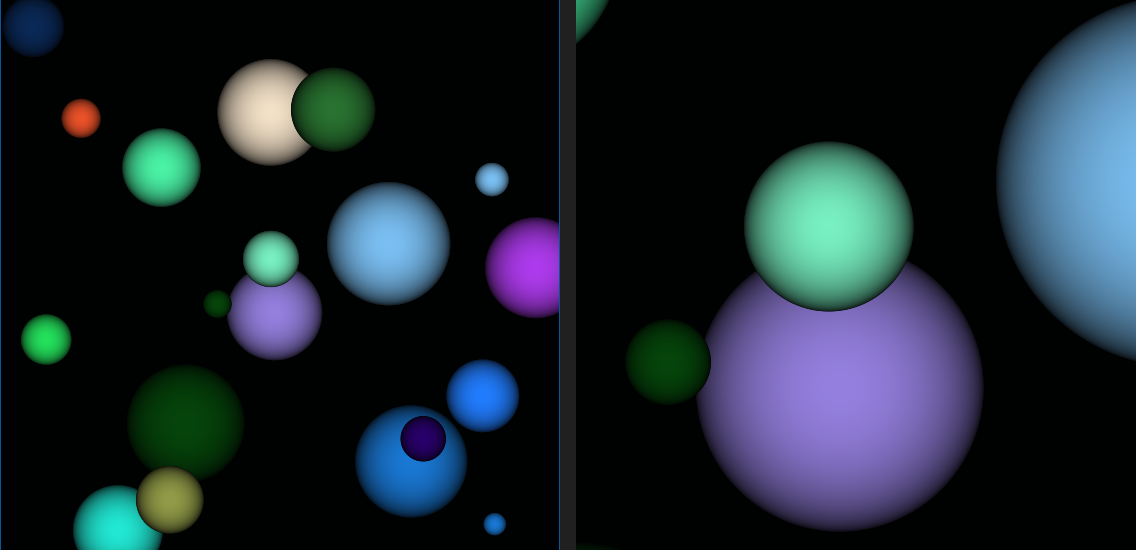
Left: the whole. Right: its middle third, enlarged.
Reproduce this background procedurally as a Shadertoy shader.

```glsl
// Softly lit coloured balls of many sizes floating on black.
// A low-discrepancy sequence with a sine wobble scatters them; they are
// painted from the largest to the smallest, each lit from the front.

const int BALL_COUNT = 19;

const vec3 PALETTE[16] = vec3[16](
    vec3(0.48, 0.75, 0.95), vec3(0.02, 0.27, 0.04),
    vec3(0.10, 0.47, 0.83), vec3(0.95, 0.88, 0.78),
    vec3(0.68, 0.23, 0.93), vec3(0.58, 0.50, 0.87),
    vec3(0.13, 0.91, 0.83), vec3(0.16, 0.45, 0.19),
    vec3(0.29, 0.95, 0.65), vec3(0.13, 0.49, 1.00),
    vec3(0.57, 0.61, 0.28), vec3(0.04, 0.16, 0.34),
    vec3(0.47, 0.94, 0.76), vec3(0.14, 0.88, 0.36),
    vec3(0.16, 0.00, 0.42), vec3(0.92, 0.32, 0.16));

// Even but irregular spread over the unit square
vec2 ballCentre(float k) {
    vec2 spread = vec2(0.694, 0.557) + k * vec2(0.57, 0.755);
    return fract(fract(spread) + 0.1 * sin(k * vec2(2.4, 4.1)));
}

// Brightness of a sphere facing the viewer, at distance d in radii
float frontLight(float d) {
    return sqrt(max(1.0 - d * d, 0.0));
}

void mainImage(out vec4 fragColor, in vec2 fragCoord) {
    vec2 canvas = vec2(iResolution.x / iResolution.y, 1.0);
    vec2 p = fragCoord / iResolution.y;
    float pixel = 1.0 / iResolution.y;
    vec3 colour = vec3(0.0, 0.002, 0.003);

    // Balls, large ones behind small ones
    for (int i = 0; i < BALL_COUNT; i++) {
        float k = float(i);
        float radius = mix(0.113, 0.021, k / float(BALL_COUNT - 1));
        float dist = length(p - ballCentre(k) * canvas);
        float cover = smoothstep(0.5 * pixel, -0.5 * pixel, dist - radius);
        colour = mix(colour, PALETTE[i % 16] * frontLight(dist / radius), cover);
    }

    // Hairline blue borders at the left and right
    float side = min(p.x, canvas.x - p.x);
    float border = 1.0 - smoothstep(0.001, 0.001 + pixel, side);
    colour = mix(colour, vec3(0.02, 0.34, 0.62), border);

    fragColor = vec4(colour, 1.0);
}
```
